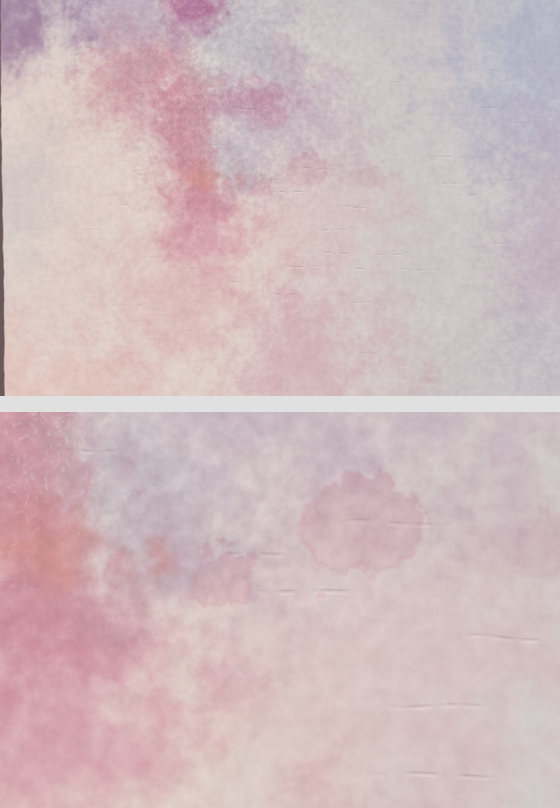
Top, the full canvas; bottom, a detail of the centre.
This texture is drawn by a Shadertoy shader. Its source:

```glsl
float hash(vec2 p) {
    vec3 q = fract(p.xyx * vec3(0.1031, 0.1030, 0.0973));
    q += dot(q, q.yzx + 33.33);
    return fract((q.x + q.y) * q.z);
}

float cornerSlope(vec2 corner, vec2 offset) {
    float angle = 6.2832 * hash(corner);
    return dot(vec2(cos(angle), sin(angle)), offset);
}

float gradientNoise(vec2 p) {
    vec2 i = floor(p), f = fract(p);
    vec2 u = f * f * f * (f * (f * 6.0 - 15.0) + 10.0);
    vec2 e = vec2(0.0, 1.0);
    return mix(mix(cornerSlope(i, f), cornerSlope(i + e.yx, f - e.yx), u.x),
               mix(cornerSlope(i + e, f - e), cornerSlope(i + 1.0, f - 1.0), u.x), u.y);
}

float fbm(vec2 p) {
    float sum = 0.0, gain = 1.0;
    for (int i = 0; i < 5; i++) {
        sum += gain * gradientNoise(p);
        p = mat2(1.6, 1.2, -1.2, 1.6) * p + 17.3;
        gain *= 0.6;
    }
    return sum;
}

// Soft elliptical stain with a ragged rim
vec3 wash(vec3 base, vec2 p, vec2 centre, vec2 radius, vec3 tint, float strength, float ragged) {
    float d = length((p - centre) / radius) + ragged;
    return mix(base, tint, strength * smoothstep(1.4, 0.1, d));
}

// Round paint drops gathered around a centre, each with a darker rim
vec3 drops(vec3 base, vec2 p, vec2 centre, vec2 spread, vec3 warm, vec3 cool, float blur) {
    for (int i = 0; i < 56; i++) {
        float seed = 3.7 + 11.3 * float(i);
        vec2 scatter = vec2(hash(vec2(seed, 1.3)) + hash(vec2(seed, 23.9)),
                            hash(vec2(seed, 47.1)) + hash(vec2(seed, 71.7))) - 1.0;
        float radius = mix(0.006, 0.05, pow(hash(vec2(seed, 95.3)), 2.0));
        float d = length((p - centre - scatter * spread) * vec2(0.85, 1.1)) - radius;
        float fill = smoothstep(0.003 + blur, -0.004 - blur, d);
        float rim = smoothstep(0.004 + blur, 0.0, abs(d + 0.003));
        vec3 tint = mix(warm, cool, hash(vec2(seed, 119.9)));
        base = mix(base, tint, (0.32 * fill + 0.12 * rim) * (0.3 + 0.7 * hash(vec2(seed, 143.1))));
    }
    return base;
}

// Pale pitted specks on a jittered grid
float specks(vec2 p, float scale, float blur) {
    vec2 id = floor(p * scale);
    vec2 jitter = 0.3 + 0.4 * vec2(hash(id), hash(id + 41.0));
    float radius = mix(0.12, 0.34, hash(id + 73.0));
    float d = length(fract(p * scale) - jitter) - radius;
    return smoothstep(blur * scale, -blur * scale, d) * step(0.4, hash(id + 97.0));
}

// Staggered, broken horizontal ridges: dark crease with a light lip
float scratches(vec2 p, vec2 cell, float density, float blur) {
    float row = floor(p.y / cell.y);
    p.x += cell.x * 7.0 * hash(vec2(row, 13.7));
    vec2 id = floor(p / cell);
    vec2 q = (fract(p / cell) - 0.5) * cell;
    float y = q.y - (hash(id) - 0.5) * cell.y * 0.4 + 0.005 * gradientNoise(p * vec2(16.0, 3.0));
    float halfLength = cell.x * mix(0.1, 0.48, hash(id + 19.0));
    float run = smoothstep(halfLength, halfLength * 0.3, abs(q.x));
    run *= smoothstep(-0.25, 0.2, gradientNoise(vec2(p.x * 45.0, row)));
    float width = 0.0006 + blur;
    float crease = smoothstep(width, 0.0, abs(y));
    float lip = smoothstep(width, 0.0, abs(y + 0.003));
    return (0.6 * lip - crease) * run * step(1.0 - density, hash(id + 53.0));
}

void mainImage(out vec4 fragColor, in vec2 fragCoord) {
    float pixel = 1.0 / iResolution.y;
    vec2 p = fragCoord * pixel;
    float right = iResolution.x * pixel;
    float cloud = fbm(p * 5.0);
    float mottle = fbm(p * 17.0 + 40.0);
    float grain = fbm(p * 60.0 + 70.0);
    vec2 w = p + 0.04 * vec2(cloud, fbm(p * 5.0 + 90.0)) + 0.012 * vec2(mottle, grain);
    float rag = 0.35 * cloud + 0.45 * mottle + 0.15 * grain;

    vec3 cream = vec3(0.87, 0.805, 0.78), grey = vec3(0.805, 0.775, 0.775);
    vec3 blue = vec3(0.69, 0.71, 0.79), lilac = vec3(0.74, 0.67, 0.745);
    vec3 purple = vec3(0.61, 0.48, 0.61), mauve = vec3(0.74, 0.55, 0.65);
    vec3 rose = vec3(0.79, 0.53, 0.59), blush = vec3(0.86, 0.69, 0.70);
    vec3 peach = vec3(0.88, 0.75, 0.72), mist = vec3(0.75, 0.735, 0.76);

    // Broad ground
    vec3 col = mix(cream, grey, smoothstep(0.6, 1.15, w.x + 0.15 * w.y));
    col = mix(col, mist, 0.45 * smoothstep(0.78, 1.02, w.y));
    col = wash(col, w, vec2(right, 0.84), vec2(0.30, 0.36), blue, 0.8, rag);
    col = wash(col, w, vec2(right, 0.44), vec2(0.17, 0.40), lilac, 0.65, rag);
    col = wash(col, w, vec2(right, 0.0), vec2(0.36, 0.22), mist, 0.45, rag);
    col = wash(col, w, vec2(0.03, 0.5), vec2(0.12, 0.22), vec3(0.80, 0.78, 0.77), 0.5, rag);
    col = wash(col, w, vec2(0.1, 0.0), vec2(0.34, 0.20), peach, 0.75, rag);

    // Pink column and blooms
    col = wash(col, w, vec2(0.47, 0.28), vec2(0.22, 0.25), blush, 0.5, rag);
    col = wash(col, w, vec2(0.79, 0.10), vec2(0.23, 0.19), vec3(0.82, 0.68, 0.71), 0.7, rag);
    col = wash(col, w, vec2(0.80, 0.46), vec2(0.22, 0.14), blush, 0.3, rag);
    col = wash(col, w, vec2(0.52, 0.42), vec2(0.12, 0.15), vec3(0.84, 0.64, 0.68), 0.75, rag);
    col = wash(col, w, vec2(0.66, 0.72), vec2(0.28, 0.20), lilac, 0.6, rag);
    col = wash(col, w, vec2(0.36, 0.81), vec2(0.16, 0.15), rose, 0.65, rag);
    col = wash(col, w, vec2(0.48, 0.65), vec2(0.10, 0.24), rose, 0.7, rag);

    // Cool clouds along the top
    col = wash(col, w, vec2(0.32, 0.99), vec2(0.25, 0.11), lilac, 0.8, rag);
    col = wash(col, w, vec2(0.02, 0.97), vec2(0.17, 0.19), purple, 0.8, rag);
    col = wash(col, w, vec2(0.62, 0.90), vec2(0.16, 0.13), mist, 0.85, rag);
    col = wash(col, w, vec2(0.58, 0.61), vec2(0.09, 0.10), mist, 0.6, rag);
    col = wash(col, w, vec2(0.62, 0.73), vec2(0.12, 0.05), mauve, 0.75, rag);
    col = wash(col, w, vec2(0.48, 0.98), vec2(0.07, 0.07), vec3(0.69, 0.44, 0.59), 0.85, rag);
    col = wash(col, w, vec2(0.50, 0.55), vec2(0.06, 0.03), vec3(0.83, 0.56, 0.53), 0.6, rag);
    col = drops(col, w, vec2(0.54, 0.80), vec2(0.42, 0.30), rose, mix(mist, mauve, 0.4), pixel);

    // Pitted paint, creases and fine grain
    float pitted = smoothstep(0.36, 0.08, length((p - vec2(0.52, 0.76)) * vec2(1.0, 0.9)));
    pitted *= smoothstep(-0.15, 0.25, gradientNoise(p * 9.0 + 5.0));
    col = mix(col, vec3(0.84, 0.79, 0.79), 0.38 * pitted * specks(w, 120.0, pixel));
    float creased = smoothstep(0.8, 0.1, length((p - vec2(0.8, 0.5)) * vec2(0.8, 1.1)));
    col += 0.08 * creased * scratches(p, vec2(0.15, 0.031), 0.22, pixel);
    float weave = gradientNoise(p * vec2(14.0, 130.0)) + 0.6 * gradientNoise(p * vec2(130.0, 14.0));
    float rough = mix(0.022, 0.05, smoothstep(0.5, 0.1, length(p - vec2(0.55, 0.8))));
    col += 0.008 * weave + rough * grain + 0.016 * mottle * vec3(0.5, 1.0, 0.9);
    col += 0.018 * cloud * vec3(0.5, 1.0, 0.8);

    // Shadowed left edge
    float edge = 0.002 + 0.009 * smoothstep(0.85, 0.1, p.y) + 0.002 * mottle;
    col = mix(col, vec3(0.42, 0.35, 0.35), smoothstep(edge + pixel, edge - pixel, p.x));
    fragColor = vec4(clamp(col, 0.0, 1.0), 1.0);
}
```
